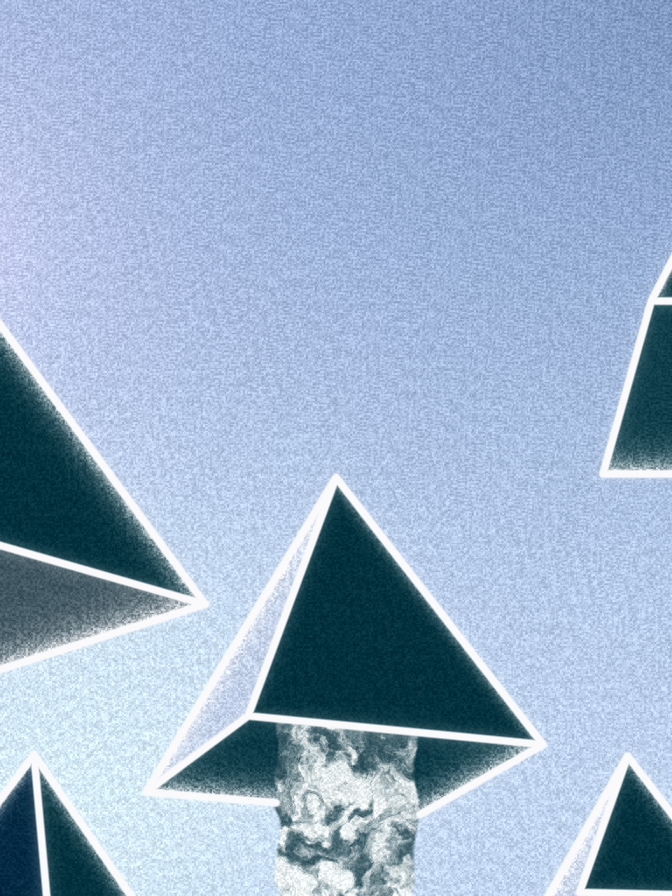
A WebGL 1 fragment shader for this background:

```glsl
precision highp float;
// Dark glass pyramids with glowing white edges and a waterfall, in a grainy blue sky.
uniform vec2 u_resolution;

const vec3 WHITE = vec3(0.98, 0.98, 0.99);
const vec3 TEAL = vec3(0.01, 0.19, 0.24);
const vec3 NAVY = vec3(0.01, 0.16, 0.26);
const vec3 SMOKE = vec3(0.25, 0.34, 0.38);
const vec3 FROST = vec3(0.75, 0.81, 0.91);

float hash(vec2 p) {
  return fract(sin(dot(p, vec2(127.1, 311.7))) * 43758.5);
}

float noise(vec2 p) {
  vec2 i = floor(p), f = fract(p);
  f = f * f * (3.0 - 2.0 * f);
  return mix(mix(hash(i), hash(i + vec2(1.0, 0.0)), f.x),
             mix(hash(i + vec2(0.0, 1.0)), hash(i + 1.0), f.x), f.y);
}

float fbm(vec2 p) {
  float sum = 0.0, amp = 0.5;
  for (int i = 0; i < 5; i++) {
    sum += amp * noise(p);
    p = mat2(1.6, 1.2, -1.2, 1.6) * p + 7.3;
    amp *= 0.55;
  }
  return sum;
}

// Signed distance to the line a-b, negative on its right.
float side(vec2 p, vec2 a, vec2 b) {
  vec2 d = normalize(b - a);
  return dot(p - a, vec2(-d.y, d.x));
}

// Convex shapes with clockwise corners, negative inside.
float triangle(vec2 p, vec2 a, vec2 b, vec2 c) {
  return max(side(p, a, b), max(side(p, b, c), side(p, c, a)));
}

float quad(vec2 p, vec2 a, vec2 b, vec2 c, vec2 d) {
  return max(max(side(p, a, b), side(p, b, c)), max(side(p, c, d), side(p, d, a)));
}

float segment(vec2 p, vec2 a, vec2 b) {
  vec2 v = b - a;
  return length(p - a - v * clamp(dot(p - a, v) / dot(v, v), 0.0, 1.0));
}

float cover(float d, float aa) {
  return 1.0 - smoothstep(-aa, aa, d);
}

// Fill a face and let a grainy glow bleed inward from its rim.
vec3 face(vec3 base, float d, vec3 fill, float rim, float width, float grain, float aa) {
  float glow = exp(min(rim, 0.0) / width) * (0.55 + 0.7 * grain);
  return mix(base, mix(fill, WHITE, clamp(glow, 0.0, 1.0)), cover(d, aa));
}

vec3 sky(vec2 p) {
  vec3 col = mix(vec3(0.75, 0.83, 0.94), vec3(0.57, 0.67, 0.83), smoothstep(0.05, 1.0, p.y));
  col = mix(col, vec3(0.83, 0.84, 0.97), 0.85 * exp(-length((p - vec2(-0.03, 0.72)) * vec2(4.5, 3.0))));
  col = mix(col, vec3(0.85, 0.94, 0.98), 0.85 * exp(-dot(p - vec2(0.08, 0.12), p - vec2(0.08, 0.12)) * 11.0));
  return col - 0.08 * exp(-length(p - vec2(0.75, 1.0)) * 5.0);
}

vec3 water(vec2 p) {
  vec2 swirl = vec2(fbm(p * 18.0), fbm(p * 18.0 + 5.0));
  float foam = fbm(p * vec2(48.0, 32.0) + swirl * 5.0);
  float core = exp(-pow(length((p - vec2(0.39, 0.06)) * vec2(13.0, 10.0)), 2.0));
  float light = smoothstep(0.32, 0.8, foam + 0.14 * core - 0.08 * smoothstep(0.1, 0.19, p.y));
  return mix(vec3(0.22, 0.35, 0.39), vec3(0.94, 0.96, 0.96), light);
}

void main() {
  vec2 p = gl_FragCoord.xy / u_resolution.y;
  float aa = 0.8 / u_resolution.y;
  float grain = 0.5 * noise(p * 400.0) + 0.5 * hash(floor(p * 512.0));
  vec3 col = sky(p);

  // Left pyramid
  vec2 lTop = vec2(-0.1, 0.774), lTip = vec2(0.229, 0.3255);
  vec2 lRidge = vec2(-0.1, 0.42), lBase = vec2(-0.1, 0.221);
  col = face(col, triangle(p, lTop, lTip, lRidge), TEAL, side(p, lTop, lTip), 0.010, grain, aa);
  col = face(col, triangle(p, lRidge, lTip, lBase), SMOKE, side(p, lTip, lBase), 0.016, grain, aa);
  float wire = min(segment(p, lTop, lTip), min(segment(p, lRidge, lTip), segment(p, lTip, lBase)));

  // Right pyramid
  vec2 rTop = vec2(0.85, 0.904), rEdge = vec2(0.727, 0.664), rFoot = vec2(0.673, 0.471);
  vec2 rFar = vec2(0.85, 0.664), rBase = vec2(0.85, 0.471);
  col = face(col, triangle(p, rTop, rFar, rEdge), TEAL, side(p, rEdge, rTop), 0.005, grain, aa);
  col = face(col, quad(p, rEdge, rFar, rBase, rFoot), TEAL + 0.05, side(p, rBase, rFoot), 0.014, grain, aa);
  wire = min(wire, min(segment(p, rTop, rEdge), segment(p, rEdge, rFar)));
  wire = min(wire, min(segment(p, rEdge, rFoot), segment(p, rFoot, rBase)));

  // Lower left pyramid
  vec2 aTop = vec2(0.038, 0.1575), aLeft = vec2(-0.156, -0.1), aMid = vec2(0.061, -0.1), aRight = vec2(0.215, -0.1);
  col = face(col, triangle(p, aTop, aMid, aLeft), NAVY, side(p, aLeft, aTop), 0.005, grain, aa);
  col = face(col, triangle(p, aTop, aRight, aMid), TEAL, side(p, aTop, aRight), 0.006, grain, aa);
  wire = min(wire, min(segment(p, aTop, aLeft), min(segment(p, aTop, aMid), segment(p, aTop, aRight))));

  // Lower right pyramid
  vec2 bTop = vec2(0.7005, 0.156), bLeft = vec2(0.555, -0.1), bMid = vec2(0.647, 0.004), bRight = vec2(0.82, 0.0);
  col = face(col, triangle(p, bTop, bMid, bLeft), FROST, side(p, bLeft, bTop), 0.010, grain, aa);
  col = face(col, triangle(p, bTop, bRight, bMid), TEAL, side(p, bTop, bRight), 0.005, grain, aa);
  wire = min(wire, min(segment(p, bTop, bLeft), segment(p, bTop, bMid)));
  wire = min(wire, min(segment(p, bTop, bRight), segment(p, bMid, bRight)));

  // Central pyramid and its waterfall
  vec2 top = vec2(0.375, 0.467), right = vec2(0.606, 0.169), front = vec2(0.277, 0.201);
  vec2 left = vec2(0.163, 0.116), back = vec2(0.469, 0.091);
  float rim = max(side(p, right, back), side(p, back, left));
  col = face(col, triangle(p, top, front, left), FROST, side(p, left, top), 0.010, grain, aa);
  col = face(col, quad(p, left, front, right, back), TEAL + 0.03, rim, 0.013, grain, aa);
  float stream = abs(p.x - 0.387) - 0.077 - 0.010 * (noise(p * vec2(20.0, 60.0)) - 0.5);
  col = mix(col, water(p), cover(max(stream, side(p, front, right)), aa + 0.0015) * 0.96);
  col = face(col, triangle(p, top, right, front), TEAL, side(p, top, right), 0.004, grain, aa);
  wire = min(wire, min(segment(p, top, right), segment(p, top, front)));
  wire = min(wire, min(segment(p, top, left), segment(p, front, right)));
  wire = min(wire, min(segment(p, front, left), segment(p, right, back)));
  wire = min(wire, segment(p, left, vec2(0.308, 0.104)));

  // Film grain, then soft halo and crisp white edges
  col += (grain - 0.5) * mix(0.09, 0.24, smoothstep(0.1, 0.6, col.g));
  col = mix(col, WHITE, 0.35 * exp(-wire / 0.006));
  col = mix(col, WHITE, cover(wire - 0.0043, aa + 0.0006));
  gl_FragColor = vec4(clamp(col, 0.0, 1.0), 1.0);
}
```
